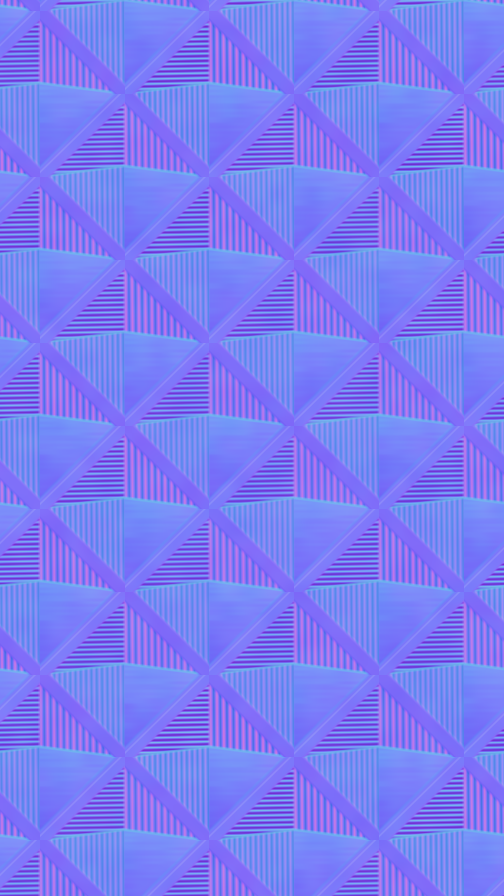
Give the GLSL for this texture map, as a Shadertoy shader.

```glsl
const vec2 HALF_CELL = vec2(0.0947, 0.0926);   // half diagonals, in canvas heights
const vec2 ORIGIN = vec2(0.2337, 0.525);       // centre of one diamond
const float RIDGE_RISE = 0.13;                 // lift of the cross ridge at the centre
const float BAND_WIDTH = 0.12;
const float RIDGE_WIDTH = 0.016;
const float ROWS = 17.0;                       // grooves per half diagonal
const float COARSE_COLUMNS = 13.0;
const float FINE_COLUMNS = 16.0;
const float ROW_SLOPE = 0.02;
const float COLUMN_LEAN = 0.01;
const float WEAR = 0.09;
const float GROOVE_SHADE = 0.07;
const float BLUE_LEVEL = 0.98;
const float TAU = 6.2831853;

float hash(vec2 p) {
    p = fract(p * vec2(0.1031, 0.1137));
    p += dot(p, p.yx + 33.33);
    return fract((p.x + p.y) * p.x * 17.0);
}

float noise(vec2 p) {
    vec2 i = floor(p), f = fract(p);
    f = f * f * (3.0 - 2.0 * f);
    return mix(mix(hash(i), hash(i + vec2(1, 0)), f.x),
               mix(hash(i + vec2(0, 1)), hash(i + vec2(1, 1)), f.x), f.y);
}

float inside(float d, float blur) { return smoothstep(-blur, blur, d); }

float line(float d, float width, float blur) {
    return 1.0 - smoothstep(width - blur, width + blur, abs(d));
}

// Groove slope with narrow flanks, faded out when finer than the pixel grid
float grooves(float x, float count, float pixel) {
    float wave = sin(TAU * x * count);
    return wave * mix(0.45, 1.0, abs(wave)) * (1.0 - smoothstep(0.4, 0.75, count * pixel));
}

// Slope of the four facets of a diamond in xy, groove depth in z
vec3 facetTilt(vec2 p, float ridge, float contrast, float pixel) {
    float blur = 0.7 * pixel;
    float column = p.x + COLUMN_LEAN * p.y;
    float rows = grooves(p.y - ROW_SLOPE * p.x, ROWS, pixel);
    float coarse = grooves(column, COARSE_COLUMNS, pixel);
    float fine = grooves(column, FINE_COLUMNS, pixel);

    vec3 upperLeft = vec3(-0.06, -0.16 + 0.58 * contrast * rows, 0.5 - 0.5 * rows);
    vec3 upperRight = vec3(0.11 + 0.50 * contrast * coarse, -0.07, 0.2 - 0.2 * coarse);
    vec3 lowerLeft = vec3(-0.06 + 0.27 * contrast * fine, 0.13 + 0.08 * p.y, 0.3 - 0.2 * fine);
    vec3 lowerRight = vec3(-0.10 + 0.12 * p.x, 0.14 + 0.42 * p.y - 0.04 * p.x, 0.0);
    lowerRight.y += 0.08 * (noise(vec2(p.x * 3.0, p.y * 30.0) + 90.0) - 0.5);

    float right = inside(p.x, blur);
    return mix(mix(lowerLeft, lowerRight, right),
               mix(upperLeft, upperRight, right), inside(p.y - ridge, blur));
}

void mainImage(out vec4 fragColor, in vec2 fragCoord) {
    vec2 q = (fragCoord / iResolution.y - ORIGIN) / HALF_CELL;
    float pixel = 1.0 / (iResolution.y * HALF_CELL.y);

    // Diagonal lattice of diamonds
    vec2 cell = round(0.5 * vec2(q.x + q.y, q.x - q.y));
    vec2 p = q - vec2(cell.x + cell.y, cell.x - cell.y);
    float contrast = 0.85 + 0.3 * hash(cell + 57.0);
    float ridge = RIDGE_RISE * (1.0 - abs(p.x));
    vec3 facet = facetTilt(p, ridge, contrast, pixel);
    vec2 tilt = facet.xy;

    // Ridges through the centre
    float crossRidge = line(p.y - ridge, RIDGE_WIDTH, pixel);
    float uprightRidge = line(p.x, RIDGE_WIDTH, pixel);
    tilt = mix(tilt, vec2(0.36, -0.02), 0.6 * uprightRidge * step(ridge, p.y));
    tilt = mix(tilt, vec2(-0.16, 0.50), 0.75 * crossRidge);

    // Flat bands along the diamond edges, with soft shoulders
    float border = 1.0 - abs(p.x) - abs(p.y);
    float falling = step(0.0, p.x * p.y);
    vec2 outward = vec2(p.x < 0.0 ? -1.0 : 1.0, p.y < 0.0 ? -1.0 : 1.0);
    vec2 bandTilt = mix(vec2(-0.02, -0.05), vec2(-0.01, -0.15), falling);
    float band = 1.0 - inside(border - BAND_WIDTH, 0.015 + 0.7 * pixel);
    tilt = mix(tilt, bandTilt, band);

    // Bevel and the fine crease on the rising bands
    tilt -= 0.08 * outward * line(border - BAND_WIDTH, 0.025, 1.5 * pixel);
    float crease = line(border - 0.05, 0.014, pixel) * step(0.0, p.x);
    tilt += vec2(0.12, 0.13) * crease * (1.0 - falling);

    // Uneven wear
    tilt += WEAR * (vec2(noise(q * 4.0 + 40.0), noise(q * 5.0 + 80.0)) - 0.5);

    vec3 normal = normalize(vec3(tilt, 1.0));
    vec3 color = (0.5 + 0.5 * normal) * vec3(1.0, 1.0, BLUE_LEVEL);
    color *= 1.0 - GROOVE_SHADE * facet.z * (1.0 - band);
    fragColor = vec4(color, 1.0);
}
```
